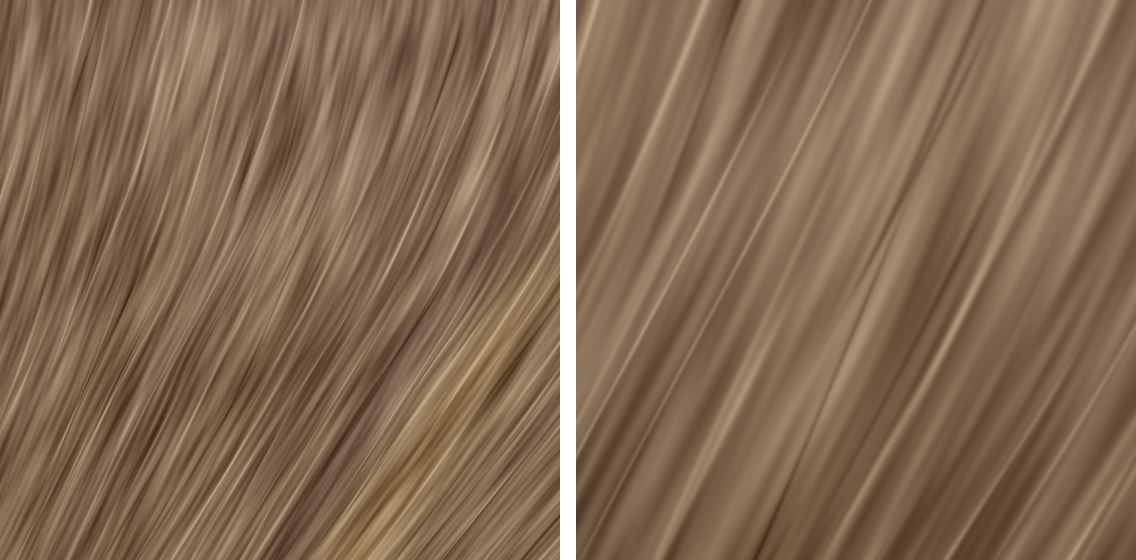
Left, the full canvas; right, a detail of the centre.
Write a WebGL 1 fragment shader that draws this texture.

```glsl
precision highp float;
// Draws a sweep of light brown hair, its fine strands curving down to the left.
uniform vec2 u_resolution;

float hash(vec2 p) {
  return fract(sin(dot(p, vec2(127.1, 311.7))) * 43758.545);
}

vec2 gradient(vec2 cell) {
  float angle = 6.2832 * hash(cell);
  return vec2(cos(angle), sin(angle));
}

float gradientNoise(vec2 p) {
  vec2 i = floor(p), f = fract(p);
  vec2 w = f * f * f * (f * (f * 6.0 - 15.0) + 10.0);
  vec2 e = vec2(1.0, 0.0);
  float low = mix(dot(gradient(i), f), dot(gradient(i + e), f - e), w.x);
  float high = mix(dot(gradient(i + e.yx), f - e.yx), dot(gradient(i + 1.0), f - 1.0), w.x);
  return mix(low, high, w.y);
}

float bump(float x, float width) {
  return exp(-x * x / (width * width));
}

// Hair coordinates: x runs across the strands, y runs down along them.
vec2 hairFlow(vec2 p) {
  float t = 1.0 - p.y;
  float across = p.x + 0.17 * t + (0.2 + 0.3 * p.x) * t * t;
  across += 0.014 * gradientNoise(vec2(across * 5.0, t * 2.5));
  return vec2(across, t);
}

// Streaks of one scale, slightly skewed so that layers cross each other.
float streaks(vec2 hair, vec2 scale, float skew) {
  return gradientNoise(vec2(hair.x + skew * hair.y, hair.y) * scale + scale.yx);
}

// Single stray hairs, one per cell: positive is light, negative is dark.
float strayHairs(vec2 hair, float layer) {
  float count = 13.0 + 4.0 * layer;
  float x = (hair.x + (layer - 1.5) * 0.035 * hair.y) * count;
  vec2 id = vec2(floor(x), layer * 17.0 + 3.0);
  float lean = (hash(id + 0.3) - 0.5) * 0.5;
  float center = 0.35 + 0.3 * hash(id) + lean * (hair.y - 0.5);
  float width = mix(0.0016, 0.0034, hash(id + 5.1));
  float middle = hash(id + 7.7);
  float reach = mix(0.12, 0.32, hash(id + 9.4));
  float fade = 1.0 - smoothstep(0.3 * reach, reach, abs(hair.y - middle));
  float shade = hash(id + 2.6) < 0.66 ? 0.42 : -0.36;
  return shade * fade * bump((fract(x) - center) / count, width);
}

void main() {
  vec2 p = gl_FragCoord.xy / u_resolution;
  vec2 hair = hairFlow(p);

  // Broad light and shade over the locks
  float lower = smoothstep(0.3, 0.65, hair.y);
  float goldLock = lower * bump(hair.x - 1.17, 0.07);
  float shadowLock = lower * bump(hair.x - 1.01, 0.055);
  float tone = 0.51 + 0.17 * goldLock - 0.17 * shadowLock;
  tone += 0.17 * bump(length(p - vec2(0.62, 0.82)), 0.3);
  tone -= 0.13 * bump(length((p - vec2(0.12, 0.45)) * vec2(1.0, 0.7)), 0.25);

  // Locks, clumps and fine strands
  float lock = streaks(hair, vec2(7.0, 1.6), 0.0);
  tone += 0.3 * lock;
  tone += 0.32 * streaks(hair, vec2(17.0, 2.3), 0.04);
  tone += 0.44 * streaks(hair, vec2(34.0, 3.7), -0.03);
  tone += 0.5 * streaks(hair, vec2(63.0, 5.3), 0.05);
  tone += 0.38 * streaks(hair, vec2(112.0, 8.1), -0.04);

  for (int i = 0; i < 4; i++) {
    tone += strayHairs(hair, float(i));
  }

  // Brown ramp, golden below and ashen above, with rosy shadows
  tone = clamp(tone, -0.2, 1.25);
  vec3 color = mix(vec3(0.33, 0.23, 0.155), vec3(0.66, 0.56, 0.455), tone);
  float warmth = goldLock + 0.6 * (hair.y - 0.5) + 0.4 * lock;
  color += warmth * vec3(0.012, 0.004, -0.035);
  color += shadowLock * vec3(0.0, -0.01, 0.015);
  gl_FragColor = vec4(color, 1.0);
}
```
